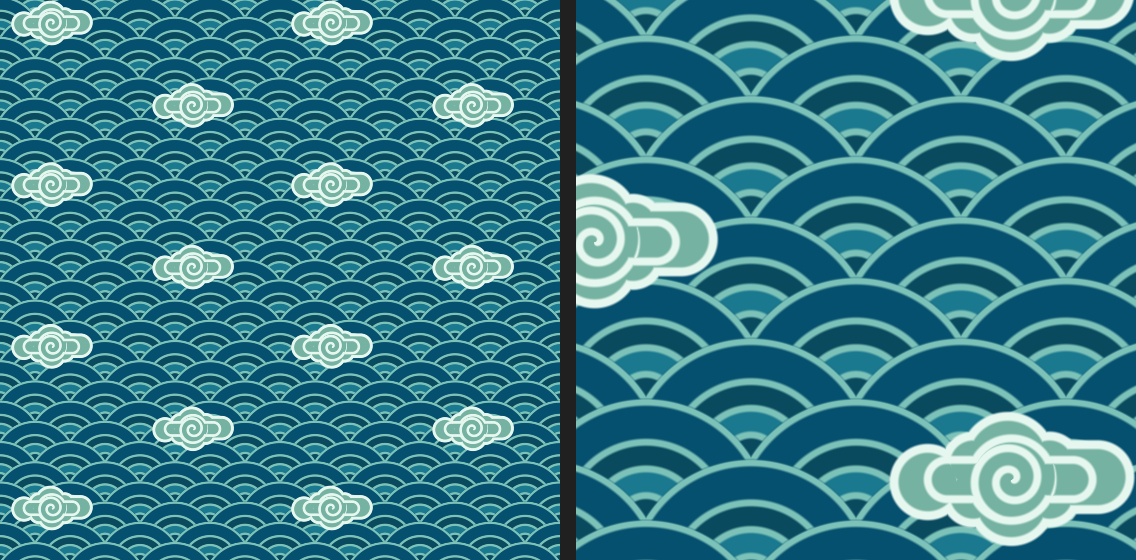
Left, the full canvas; right, a detail of the centre.
Write a three.js fragment shader that draws this pattern.

```glsl
// Overlapping concentric wave scales with staggered, outlined spiral clouds.
varying vec2 vUv;

#define WAVES_ACROSS 8.0
#define WAVE_SHIFT 0.0664
#define WAVE_LINE 0.0041
#define SOFT 0.0010
#define CLOUD_CELL vec2(0.5, 0.2887)
#define CLOUD_START vec2(0.0925, 0.0925)
#define CLOUD_STAGGER vec2(0.2520, 0.1415)
#define CLOUD_SIZE 0.0732
#define CLOUD_LINE 0.072
#define SPIRAL_PITCH 0.175

const vec3 NAVY = vec3(0.025, 0.315, 0.435);
const vec3 DEEP_TEAL = vec3(0.04, 0.29, 0.37);
const vec3 TEAL = vec3(0.10, 0.47, 0.56);
const vec3 MINT = vec3(0.49, 0.76, 0.72);
const vec3 SAGE = vec3(0.46, 0.70, 0.63);
const vec3 CREAM = vec3(0.90, 0.97, 0.94);

// Coverage of the inside of a distance field.
float inside(float d, float soft) {
  return 1.0 - smoothstep(-soft, soft, d);
}

float circle(vec2 p, vec2 center, float radius) {
  return length(p - center) - radius;
}

// Horizontal bar with round ends.
float bar(vec2 p, float left, float right, float y, float radius) {
  return length(p - vec2(clamp(p.x, left, right), y)) - radius;
}

// Bands and rings of one scale, measured from its center.
vec3 scaleColor(float r, float radius) {
  vec3 color = mix(NAVY, DEEP_TEAL, inside(r - 0.67 * radius, SOFT));
  color = mix(color, TEAL, inside(r - 0.45 * radius, SOFT));
  color = mix(color, DEEP_TEAL, inside(r - 0.23 * radius, SOFT));
  for (int i = 1; i <= 4; i++) {
    float n = float(i);
    float ring = i == 4 ? radius : (0.22 * n + 0.01) * radius;
    color = mix(color, MINT, inside(abs(r - ring) - 0.5 * WAVE_LINE, SOFT));
  }
  return color;
}

// Rows are painted from back to front, each one half a wave aside.
vec3 waves(vec2 p) {
  float width = 1.0 / WAVES_ACROSS;
  float radius = width / sqrt(3.0);
  float rowStep = 0.5 * radius;
  p.y -= WAVE_SHIFT;
  float firstRow = floor(p.y / rowStep);
  vec3 color = NAVY;
  for (int i = 0; i < 3; i++) {
    float row = firstRow - float(i);
    float x = p.x - 0.5 * width * mod(row, 2.0);
    x = (fract(x / width + 0.5) - 0.5) * width;
    float r = length(vec2(x, p.y - row * rowStep));
    float cover = inside(r - radius - 0.5 * WAVE_LINE, SOFT);
    color = mix(color, scaleColor(r, radius), cover);
  }
  return color;
}

// Outer edge: side lobes, then domes above and below.
float cloudShape(vec2 p) {
  float d = min(circle(p, vec2(-0.68, -0.02), 0.31), bar(p, 0.30, 0.70, 0.02, 0.30));
  d = min(d, circle(p, vec2(-0.03, 0.16), 0.39));
  d = min(d, circle(p, vec2(0.0, -0.18), 0.36));
  vec2 side = vec2(abs(p.x), abs(p.y));
  return min(d, circle(side, vec2(0.31, 0.13), 0.26));
}

// Inner contour joined to a curl that winds out to the central disc.
float cloudCurl(vec2 p) {
  float discRadius = 0.335;
  float r = length(p);
  float contour = abs(min(r - discRadius, bar(p, -0.52, 0.50, 0.0, 0.16)));
  float turn = fract(atan(p.y, p.x) / 6.28319 + 0.2);
  float phase = r / SPIRAL_PITCH - turn;
  float spiral = abs(phase - floor(phase + 0.5)) * SPIRAL_PITCH;
  spiral = max(spiral, r - discRadius);
  return min(contour, spiral) - 0.45 * CLOUD_LINE;
}

vec3 addCloud(vec3 color, vec2 p, vec2 center) {
  vec2 q = (fract((p - center) / CLOUD_CELL + 0.5) - 0.5) * CLOUD_CELL / CLOUD_SIZE;
  float soft = SOFT / CLOUD_SIZE;
  float edge = cloudShape(q);
  vec3 body = mix(CREAM, SAGE, inside(edge + CLOUD_LINE, soft));
  body = mix(body, CREAM, inside(cloudCurl(q), soft));
  return mix(color, body, inside(edge, soft));
}

void main() {
  vec3 color = waves(vUv);
  color = addCloud(color, vUv, CLOUD_START);
  color = addCloud(color, vUv, CLOUD_START + CLOUD_STAGGER);
  gl_FragColor = vec4(color, 1.0);
}
```
